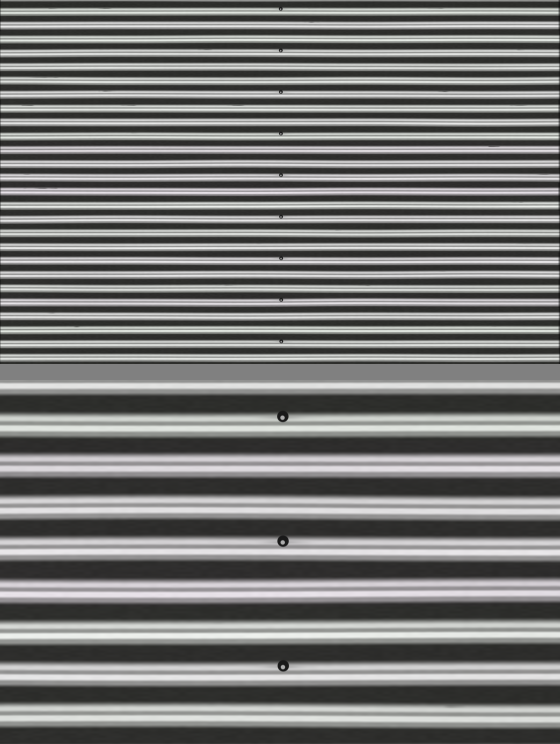
Top, the full canvas; bottom, a detail of the centre.
A WebGL 2 fragment shader for this texture:

```glsl
#version 300 es
// Horizontal corrugated metal sheet with a central column of small screws.
precision highp float;
uniform vec2 u_resolution;
out vec4 fragColor;

const float RIBS = 26.27;        // ribs over the canvas height
const float FIRST_SCREW = 0.633; // ribs from the top edge to the first screw

float hash(vec2 p) {
  return fract(sin(dot(p, vec2(127.1, 311.7))) * 43758.55);
}

float noise(vec2 p) {
  vec2 i = floor(p), f = fract(p);
  f = f * f * (3.0 - 2.0 * f);
  return mix(mix(hash(i), hash(i + vec2(1, 0)), f.x),
             mix(hash(i + vec2(0, 1)), hash(i + vec2(1, 1)), f.x), f.y);
}

// Brightness across one rib; t runs downward from -8 to 11.
float ribProfile(float t, float rib) {
  float crest = 0.87 + 0.05 * hash(vec2(rib, 4.0));
  float light = mix(0.175, 0.83, smoothstep(-3.0, 0.7, t));
  light = mix(light, 0.57, smoothstep(1.2, 2.7, t));
  light = mix(light, crest, smoothstep(3.2, 4.5, t));
  light = mix(light, 0.57, smoothstep(5.8, 7.3, t));
  return mix(light, 0.175, smoothstep(8.0, 10.2, t));
}

vec3 sheet(vec2 p, float width) {
  float v = (1.0 - p.y) * RIBS - FIRST_SCREW;
  v += 0.05 * (noise(vec2(p.x * 3.0, floor(v + 0.42))) - 0.5);
  float rib = floor(v + 0.42);
  float t = (v - rib) * 19.0;
  float light = ribProfile(t, rib);

  // Fine grain, slow sheen and a few short scuffs along the upper flank
  light *= 0.98 + 0.04 * noise(vec2(p.x * 4.0, rib * 7.3));
  light += 0.02 * (noise(vec2(p.x * 150.0, p.y * 500.0)) - 0.5);
  float scuff = smoothstep(0.87, 0.95, noise(vec2(p.x * 14.0, rib * 5.7 + 2.0)));
  scuff *= noise(vec2(p.x * 90.0, rib)) * (1.0 - smoothstep(0.3, 1.0, abs(t + 0.6)));
  light -= 0.25 * scuff;

  // Each rib leans slightly to violet or to green
  float lean = hash(vec2(rib, 9.0)) - 0.5;
  vec3 color = light * (1.0 + lean * vec3(0.02, -0.03, 0.03));
  color += vec3(0.004, 0.004, -0.004) * (1.0 - light);

  // Shaded ends of the sheet
  float endGap = min(p.x + 0.002, width - p.x);
  return color * mix(0.45, 1.0, smoothstep(0.001, 0.007, endGap + 0.002 * hash(vec2(rib, 2.0))));
}

// One screw on every third rib, with a dent, dark head and glint
vec3 addScrew(vec3 color, vec2 p, float width) {
  float row = round(((1.0 - p.y) * RIBS - FIRST_SCREW) / 3.0);
  float y = 1.0 - (row * 3.0 + FIRST_SCREW) / RIBS;
  vec2 q = p - vec2(width * 0.5013 + 0.0002 * row, y);
  float edge = 0.7 / u_resolution.y;
  float dent = exp(-pow(q.x / 0.018, 2.0) - pow((q.y + 0.001) / 0.0016, 2.0));
  color = mix(color, vec3(0.5), 0.4 * dent);
  float head = 1.0 - smoothstep(-edge, edge, length(q) - 0.0052);
  color = mix(color, vec3(0.1), head);
  float glint = 1.0 - smoothstep(-edge, edge, length(q - vec2(-0.0003, -0.0012)) - 0.002);
  return mix(color, vec3(0.68), glint);
}

void main() {
  float width = u_resolution.x / u_resolution.y;
  vec3 color = vec3(0.0);
  // Average across the pixel height to keep the thin lines smooth
  for (int i = 0; i < 4; i++) {
    vec2 p = (gl_FragCoord.xy + vec2(0.0, (float(i) - 1.5) * 0.25)) / u_resolution.y;
    color += addScrew(sheet(p, width), p, width) * 0.25;
  }
  fragColor = vec4(color, 1.0);
}
```
